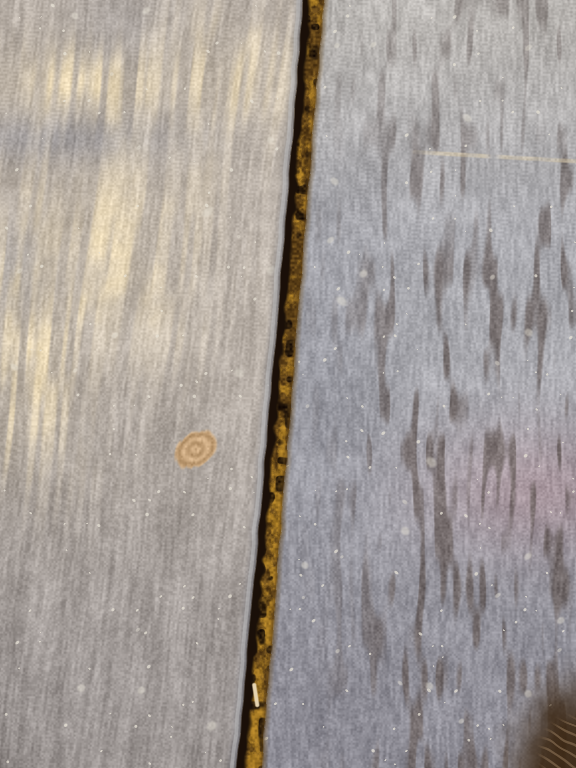
A WebGL 1 fragment shader for this texture:

```glsl
precision highp float;
// Two weathered wooden boards with a dirty golden gap running between them.
uniform vec2 u_resolution;

const float ASPECT = 0.75;
// Gap borders: x at the bottom and at the top of the canvas
const vec2 GAP_LEFT = vec2(0.308, 0.395);
const vec2 GAP_RIGHT = vec2(0.341, 0.422);
const float SHADOW_SHARE = 0.38;
const float LEFT_LEAN = 0.115;
const float RIGHT_LEAN = 0.015;
const vec3 CREAM = vec3(0.90, 0.83, 0.69);
const vec3 WARM_GREY = vec3(0.73, 0.695, 0.66);
const vec3 COOL_GREY = vec3(0.67, 0.67, 0.69);
const vec3 SLATE = vec3(0.51, 0.515, 0.56);
const vec3 PINK = vec3(0.68, 0.57, 0.60);
const vec3 PORE = vec3(0.40, 0.36, 0.35);
const vec3 GOLD = vec3(0.64, 0.47, 0.14);
const vec3 DIRT = vec3(0.36, 0.25, 0.09);
const vec3 SHADOW = vec3(0.10, 0.06, 0.03);
const vec3 KNOT = vec3(0.80, 0.64, 0.45);

float hash(vec2 p) {
  return fract(sin(dot(p, vec2(127.1, 311.7))) * 43758.5);
}

float noise(vec2 p) {
  vec2 i = floor(p), f = fract(p);
  f = f * f * (3.0 - 2.0 * f);
  return mix(mix(hash(i), hash(i + vec2(1.0, 0.0)), f.x),
             mix(hash(i + vec2(0.0, 1.0)), hash(i + 1.0), f.x), f.y);
}

float mottle(vec2 p) {
  float sum = 0.0, weight = 0.5;
  for (int i = 0; i < 4; i++) {
    sum += weight * noise(p);
    p = p * 2.1 + 7.3;
    weight *= 0.5;
  }
  return sum / 0.9375;
}

float glow(vec2 p, vec2 centre, vec2 radius) {
  vec2 d = (p - centre) / radius;
  return exp(-dot(d, d));
}

float stroke(vec2 p, vec2 a, vec2 b, float width) {
  vec2 d = b - a;
  float along = clamp(dot(p - a, d) / dot(d, d), 0.0, 1.0);
  return 1.0 - smoothstep(0.3 * width, width, length(p - a - d * along));
}

// One jittered dot in some of the cells
float specks(vec2 p, float scale, float share) {
  vec2 q = p * scale, id = floor(q);
  vec2 centre = 0.3 + 0.4 * vec2(hash(id + 3.1), hash(id + 8.7));
  float radius = mix(0.06, 0.22, hash(id + 5.5));
  vec2 d = fract(q) - centre;
  d.x += d.y * (hash(id + 1.9) - 0.5);
  return step(1.0 - share, hash(id)) * (1.0 - smoothstep(0.4 * radius, radius, length(d)));
}

vec3 leftBoard(vec2 p) {
  vec2 g = vec2(p.x - LEFT_LEAN * p.y + 0.003 * sin(p.y * 11.0 + p.x * 17.0), p.y);
  float streak = noise(g * vec2(125.0, 9.0));
  float fine = noise(g * vec2(310.0, 38.0));
  float worn = glow(p, vec2(0.08, 0.89), vec2(0.11, 0.05))
             + glow(p, vec2(0.12, 0.66), vec2(0.13, 0.14))
             + 0.8 * glow(p, vec2(0.03, 0.50), vec2(0.08, 0.13))
             + 0.7 * glow(p, vec2(0.30, 0.90), vec2(0.09, 0.10));
  vec3 col = mix(vec3(0.61, 0.585, 0.575), WARM_GREY, smoothstep(0.05, 0.62, p.y));
  float blue = glow(p, vec2(0.08, 0.82), vec2(0.15, 0.03))
             + 0.7 * glow(p, vec2(0.02, 0.65), vec2(0.03, 0.05))
             + 0.4 * glow(p, vec2(0.16, 0.96), vec2(0.07, 0.08));
  col = mix(col, SLATE, 0.5 * clamp(blue, 0.0, 1.0));
  float patches = smoothstep(0.25, 0.7, mottle(g * vec2(16.0, 11.0)));
  float lines = smoothstep(0.25, 0.75, streak);
  col = mix(col, CREAM, clamp(worn * (0.2 + 0.75 * lines) * (0.45 + 0.7 * patches), 0.0, 0.95));
  col += 0.09 * (streak - 0.5) + 0.10 * (fine - 0.5);
  // Pale heart-shaped knot
  vec2 k = (p - vec2(0.255, 0.415)) / vec2(0.027, 0.024);
  float r = length(k) + 0.25 * k.y * sign(-k.x) * smoothstep(0.0, 0.7, abs(k.x));
  float knot = 1.0 - smoothstep(0.85, 1.05, r + 0.15 * (fine - 0.5));
  return mix(col, KNOT + 0.08 * sin(r * 14.0), 0.8 * knot);
}

vec3 rightBoard(vec2 p) {
  vec2 g = vec2(p.x - RIGHT_LEAN * p.y + 0.002 * sin(p.y * 23.0 + p.x * 31.0), p.y);
  vec3 col = mix(vec3(0.56, 0.555, 0.59), COOL_GREY, smoothstep(0.05, 0.6, p.y));
  col = mix(col, vec3(0.75, 0.73, 0.70), 0.7 * smoothstep(0.65, 1.0, p.y));
  col = mix(col, PINK, 0.6 * glow(p, vec2(0.70, 0.36), vec2(0.14, 0.08)));
  col = mix(col, SLATE, 0.35 * glow(p, vec2(0.42, 0.50), vec2(0.09, 0.22)));
  float pores = smoothstep(0.56, 0.85, noise(g * vec2(112.0, 17.0)));
  float depth = smoothstep(0.37, 0.55, p.x) * mix(0.75, 0.4, smoothstep(0.5, 1.0, p.y));
  col = mix(col, PORE, pores * depth);
  col += 0.11 * (noise(g * vec2(290.0, 60.0)) - 0.5);
  float scratch = stroke(p, vec2(0.54, 0.802), vec2(0.75, 0.790), 0.004);
  return mix(col, CREAM, 0.65 * scratch * noise(p * 70.0));
}

vec3 gapColour(vec2 p, float across) {
  float grit = mottle(p * vec2(95.0, 75.0));
  float clumps = 0.3 * smoothstep(0.3, 0.6, p.y) + 0.3 * glow(p, vec2(0.38, 0.65), vec2(0.1, 0.04))
               + 0.25 * glow(p, vec2(0.36, 0.43), vec2(0.1, 0.04));
  vec3 col = mix(GOLD, DIRT, smoothstep(0.4, 0.75, grit + 0.5 * clumps));
  col = mix(col, SHADOW, 0.8 * smoothstep(0.62, 0.8, noise(p * 85.0 + 4.0)));
  col += 0.22 * (noise(p * 330.0) - 0.5) * vec3(1.0, 0.8, 0.35);
  col = mix(col, DIRT, 0.6 * smoothstep(0.8, 1.0, across));
  float edge = SHADOW_SHARE + 0.22 * (noise(p * 70.0) - 0.5);
  col = mix(SHADOW, col, smoothstep(edge - 0.1, edge + 0.1, across));
  return mix(col, CREAM, stroke(p, vec2(0.331, 0.108), vec2(0.335, 0.082), 0.004));
}

void main() {
  vec2 p = gl_FragCoord.xy / u_resolution * vec2(ASPECT, 1.0);
  float soft = 1.2 / u_resolution.y;
  float wobble = 0.002 * (noise(vec2(p.y * 45.0, 2.0)) - 0.5);
  float left = mix(GAP_LEFT.x, GAP_LEFT.y, p.y) + 0.002 * sin(3.14 * p.y) + wobble;
  float right = mix(GAP_RIGHT.x, GAP_RIGHT.y, p.y) - wobble;
  vec3 col = mix(leftBoard(p), rightBoard(p), step(0.5 * (left + right), p.x));
  // Surface grain, broad stains and pale debris
  col += 0.10 * (mottle(p * 18.0) - 0.5) + 0.10 * (noise(p * 380.0) - 0.5);
  float debris = specks(p, 24.0, 0.10) * 0.6 + specks(p + 3.0, 65.0, 0.10);
  col = mix(col, vec3(0.91, 0.89, 0.84), 0.75 * clamp(debris, 0.0, 1.0));
  // Rounded board edges beside the gap
  col = mix(col, SLATE * 0.75, 0.55 * smoothstep(left - 0.016, left, p.x) * step(p.x, left));
  col = mix(col, vec3(0.80), 0.45 * stroke(p, vec2(left - 0.006, p.y), vec2(left - 0.005, p.y), 0.003));
  col = mix(col, DIRT, 0.45 * (1.0 - smoothstep(right, right + 0.008, p.x)) * step(right, p.x));
  float gap = smoothstep(left - soft, left + soft, p.x) * (1.0 - smoothstep(right - soft, right + soft, p.x));
  col = mix(col, gapColour(p, (p.x - left) / (right - left)), gap);
  // Dark ridged corner
  vec2 c = p - vec2(0.75, 0.0);
  float reach = length(c * vec2(1.15, 0.85)) + 0.03 * (mottle(p * 25.0) - 0.5);
  col = mix(col, vec3(0.23, 0.15, 0.07), 0.92 * (1.0 - smoothstep(0.035, 0.135, reach)));
  float ridges = smoothstep(0.4, 1.0, sin((c.y + 0.6 * c.x) * 480.0 + 3.0 * noise(p * 60.0)));
  col = mix(col, vec3(0.55, 0.45, 0.34), 0.6 * ridges * (1.0 - smoothstep(0.035, 0.055, length(c - vec2(0.0, 0.02)))));
  gl_FragColor = vec4(clamp(col, 0.0, 1.0), 1.0);
}
```
